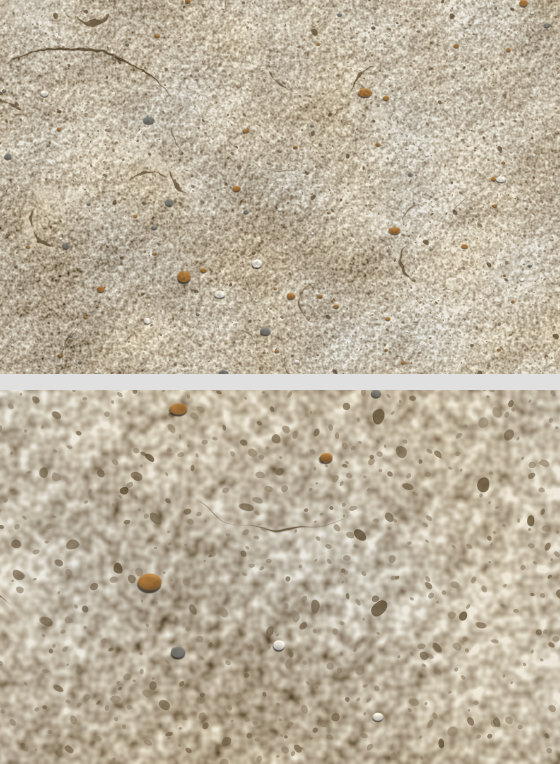
Top: the whole. Bottom: its middle third, enlarged.
This texture is drawn by a Shadertoy shader. Its source:

```glsl
// Weathered sandy stone: a tone index built from lit gradient-noise relief and grain
// is mapped through a ramp of beige tones. Chalky smears, curved scarps, one long
// crack, scattered pits and small pebbles are layered on top.

const float MEAN_TONE = 3.85;      // index into TONES
const float BROAD = 1.5;           // strength of large stains
const float RELIEF = 9.0;          // strength of lit bumps
const float COARSE_GRAIN = 2.5;
const float FINE_GRAIN = 2.3;
const int SCARPS = 18;
const vec2 LIGHT = vec2(-0.45, 0.89);
const mat2 TURN = mat2(0.8, 0.6, -0.6, 0.8);

const vec3 TONES[7] = vec3[7](
    vec3(0.25, 0.19, 0.11), vec3(0.46, 0.40, 0.30), vec3(0.60, 0.54, 0.45),
    vec3(0.69, 0.64, 0.56), vec3(0.77, 0.73, 0.65), vec3(0.85, 0.82, 0.75),
    vec3(0.93, 0.91, 0.86));
const vec3 OCHRE = vec3(0.64, 0.44, 0.21);
const vec3 FLINT = vec3(0.47, 0.47, 0.45);
const vec3 QUARTZ = vec3(0.92, 0.90, 0.86);

vec2 hash2(vec2 p) {
    vec3 q = fract(p.xyx * vec3(0.1031, 0.1030, 0.0973));
    q += dot(q, q.yzx + 33.33);
    return fract((q.xx + q.yz) * q.zy);
}

float corner(vec2 cell, vec2 offset) {
    float angle = 6.2832 * hash2(cell).x;
    return dot(vec2(cos(angle), sin(angle)), offset);
}

// Gradient noise
float noise(vec2 p) {
    vec2 i = floor(p), f = p - i, e = vec2(1.0, 0.0);
    vec2 u = f * f * f * (f * (f * 6.0 - 15.0) + 10.0);
    return mix(mix(corner(i, f), corner(i + e, f - e), u.x),
               mix(corner(i + e.yx, f - e.yx), corner(i + 1.0, f - 1.0), u.x), u.y);
}

float fbm(vec2 p, int octaves) {
    float sum = 0.0, amp = 1.0;
    for (int i = 0; i < octaves; i++) {
        sum += amp * noise(p);
        p = TURN * p * 2.1 + 17.3;
        amp *= 0.6;
    }
    return sum;
}

// Random dots, at most one per cell; radii are in cells
float pits(vec2 p, float cells, float share, float minR, float maxR) {
    vec2 g = TURN * p * cells, id = floor(g);
    vec2 a = hash2(id + cells), b = hash2(id + cells + 57.0);
    vec2 d = (g - id - 0.3 - 0.4 * a) * vec2(mix(0.7, 1.2, a.y), 1.0);
    float r = mix(minR, maxR, b.x * b.x), aa = 0.7 * cells / iResolution.y;
    return step(b.y, share) * (1.0 - smoothstep(r - aa, r + aa, length(d)));
}

// x: distance from the arc, y: position along it from -1 to 1
vec2 arc(vec2 p, vec2 centre, float radius, float mid, float span) {
    vec2 d = p - centre, m = vec2(cos(mid), sin(mid));
    return vec2(length(d) - radius, atan(m.x * d.y - m.y * d.x, dot(d, m)) / span);
}

// Line that tapers to both ends of an arc
float fissure(vec2 a, float width) {
    float px = 1.0 / iResolution.y;
    float inside = width * (1.0 - a.y * a.y) - abs(a.x);
    return smoothstep(-px, px, inside) * (1.0 - smoothstep(0.8, 1.0, abs(a.y)));
}

// x: dark hollow, y: chalky lip beside it
vec2 scarps(vec2 p, float aspect) {
    vec2 sum = vec2(0.0);
    for (int i = 0; i < SCARPS; i++) {
        vec2 k = vec2(float(i) * 7.0, 3.0);
        vec2 spot = hash2(k) * vec2(aspect, 1.0), a = hash2(k + 31.0), b = hash2(k + 63.0);
        float radius = mix(0.04, 0.13, a.x), mid = 6.2832 * a.y;
        float reach = mix(0.025, 0.085, b.x);
        vec2 centre = spot - radius * vec2(cos(mid), sin(mid));
        vec2 s = arc(p, centre, radius, mid, reach / radius);
        float width = mix(0.0015, 0.009, b.y * b.y) * (0.7 + 1.5 * noise(p * 30.0));
        float taper = 1.0 - smoothstep(0.4, 1.2, abs(s.y));
        float lip = smoothstep(-0.003, 0.004, s.x) * (1.0 - smoothstep(0.008, 0.026, s.x));
        sum = max(sum, vec2(fissure(s, width), lip * taper * step(0.4, fract(b.x * 9.0))));
    }
    return sum;
}

// Lays shaded stones and their small shadows over the ground
vec3 pebbles(vec3 ground, vec2 p, float cells, float share, float minR, float maxR) {
    vec2 g = TURN * p * cells, id = floor(g);
    vec2 a = hash2(id + 211.0 + cells), b = hash2(id + 307.0 + cells);
    if (b.y > share) return ground;
    vec2 d = (g - id - 0.3 - 0.4 * a) * TURN * vec2(mix(0.7, 1.0, a.x), 1.15);
    float r = mix(minR, maxR, b.x * b.x), aa = cells / iResolution.y;
    vec2 away = LIGHT * TURN;
    float shadow = 1.0 - smoothstep(r - aa, r + aa, length(d + 0.35 * r * away));
    float body = 1.0 - smoothstep(r - aa, r + aa, length(d));
    float kind = fract(a.y * 13.0);
    vec3 stone = kind < 0.42 ? OCHRE : kind < 0.75 ? FLINT : QUARTZ;
    stone *= 1.0 + 0.16 * dot(d, away) / r + 0.25 * noise(p * 120.0);
    return mix(ground * (1.0 - 0.55 * shadow), stone, 0.9 * body);
}

void mainImage(out vec4 fragColor, in vec2 fragCoord) {
    vec2 p = fragCoord / iResolution.y;
    float aspect = iResolution.x / iResolution.y;
    vec2 ragged = p + 0.012 * vec2(noise(p * 9.0), noise(p * 9.0 + 40.0))
                    + 0.005 * vec2(noise(p * 45.0), noise(p * 45.0 + 80.0));

    // Stains, lit relief and grain
    float tone = MEAN_TONE + BROAD * fbm(p * 2.2 + 5.0, 3) + 0.4 * (p.x / aspect - 0.5);
    tone += RELIEF * (fbm(p * 7.0, 4) - fbm((p + 0.004 * LIGHT) * 7.0, 4));
    tone += COARSE_GRAIN * noise(TURN * p * 85.0) + FINE_GRAIN * noise(p * 155.0 + 9.0);

    // Chalky smears and scarps
    vec2 hollow = scarps(ragged, aspect);
    float smear = noise(TURN * ragged * vec2(2.6, 6.5) + 3.0) + 0.4 * noise(p * 28.0);
    float chalk = max(smoothstep(0.28, 0.52, smear), hollow.y * (0.7 + noise(p * 22.0)));
    tone = mix(tone, 5.0 + 0.5 * (tone - MEAN_TONE), 0.75 * clamp(chalk, 0.0, 1.0));
    tone = mix(tone, 0.5 + 0.25 * tone * (1.0 - hollow.x), 0.9 * hollow.x);

    // Long crack with soft shade beneath
    vec2 crack = arc(ragged, vec2(0.18, 0.5), 0.37, 1.37, 0.74);
    float shade = exp(-abs(crack.x) / 0.009) * step(crack.x, 0.0);
    tone -= 1.1 * shade * (1.0 - smoothstep(0.6, 1.0, abs(crack.y)));
    tone = mix(tone, 0.2, 0.9 * fissure(crack, 0.0036 + 0.005 * noise(p * 14.0)));

    // Pits of three sizes
    tone = mix(tone, 1.6, 0.7 * pits(ragged, 90.0, 0.28, 0.12, 0.32));
    tone = mix(tone, 0.9, 0.8 * pits(ragged, 48.0, 0.22, 0.09, 0.21));
    tone = mix(tone, 0.4, 0.85 * pits(ragged, 19.0, 0.13, 0.06, 0.15));

    float level = clamp(tone, 0.0, 5.999);
    int step0 = int(level);
    vec3 colour = mix(TONES[step0], TONES[step0 + 1], fract(level));
    colour *= 1.0 + vec3(0.03, 0.0, -0.06) * noise(p * 5.0 + 70.0);

    colour = pebbles(colour, p, 17.0, 0.16, 0.06, 0.12);
    colour = pebbles(colour, p, 7.0, 0.22, 0.06, 0.13);
    fragColor = vec4(colour, 1.0);
}
```
